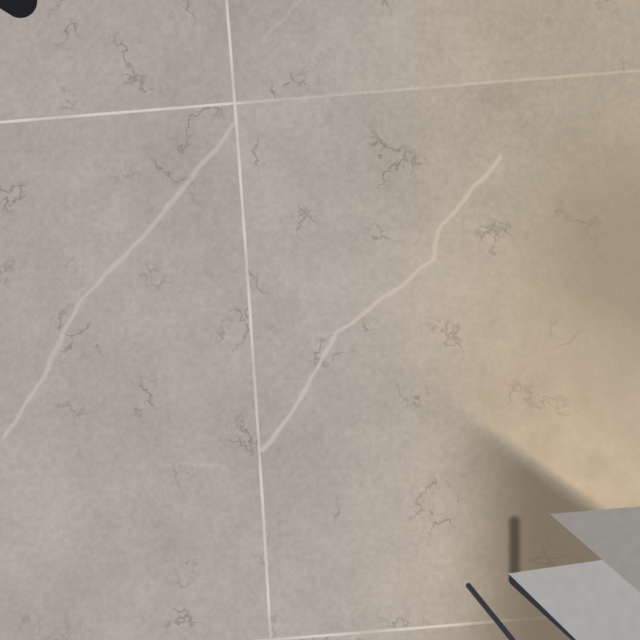
Give the GLSL for this texture, as a three.js fragment shader.

```glsl
// Worn grey stone floor tiles with pale veins, warm side light and stacked planks.
varying vec2 vUv;

const vec3 STONE = vec3(0.635, 0.605, 0.578);
const vec3 PALE_STONE = vec3(0.715, 0.675, 0.645);
const vec3 TAN = vec3(0.60, 0.55, 0.46);
const vec3 WARM_LIGHT = vec3(0.80, 0.715, 0.595);
const vec3 SHADE = vec3(0.43, 0.38, 0.32);
const vec3 GROUT = vec3(0.83, 0.80, 0.77);
const vec3 PLANK = vec3(0.63, 0.625, 0.62);
const vec3 DARK = vec3(0.13, 0.13, 0.15);
const float SOFT = 0.0015;

vec2 hashGradient(vec2 cell) {
  vec3 h = fract(cell.xyx * vec3(0.1031, 0.1030, 0.0973));
  h += dot(h, h.yzx + 33.33);
  float angle = 6.2832 * fract((h.x + h.y) * h.z);
  return vec2(cos(angle), sin(angle));
}

float gradientNoise(vec2 p) {
  vec2 i = floor(p), f = fract(p);
  vec2 w = f * f * f * (f * (f * 6.0 - 15.0) + 10.0);
  vec2 e = vec2(1.0, 0.0);
  float low = mix(dot(hashGradient(i), f), dot(hashGradient(i + e), f - e), w.x);
  float high = mix(dot(hashGradient(i + e.yx), f - e.yx), dot(hashGradient(i + 1.0), f - 1.0), w.x);
  return mix(low, high, w.y);
}

float fbm(vec2 p) {
  float sum = 0.0, amp = 0.6;
  for (int i = 0; i < 5; i++) {
    sum += amp * gradientNoise(p);
    p = mat2(1.6, 1.2, -1.2, 1.6) * p + 7.3;
    amp *= 0.55;
  }
  return sum;
}

float segment(vec2 p, vec2 a, vec2 b) {
  vec2 d = b - a;
  return length(p - a - d * clamp(dot(p - a, d) / dot(d, d), 0.0, 1.0));
}

// Signed distance to a line, negative on the left of a to b.
float side(vec2 p, vec2 a, vec2 b) {
  return dot(p - a, normalize(vec2(b.y - a.y, a.x - b.x)));
}

float fill(float d) { return 1.0 - smoothstep(-SOFT, SOFT, d); }

float stroke(float d, float halfWidth) { return fill(abs(d) - halfWidth); }

float vein(vec2 p, vec2 a, vec2 b, vec2 c, vec2 d, vec2 e, vec2 f) {
  float dist = min(min(segment(p, a, b), segment(p, b, c)), segment(p, c, d));
  dist = min(dist, min(segment(p, d, e), segment(p, e, f)));
  float width = 0.0035 + 0.003 * gradientNoise(p * 18.0);
  return (1.0 - smoothstep(width * 0.3, width + 0.002, dist)) * 0.65 + 0.12 * exp(-dist * 110.0);
}

// Plank whose right and lower edges run off the canvas.
float plank(vec2 p, vec2 topLeft, vec2 topRight, vec2 bottomLeft, vec2 slope) {
  float d = max(side(p, topLeft, bottomLeft), side(p, topRight, topLeft));
  return max(d, max(side(p, topRight - slope, topRight), side(p, bottomLeft, bottomLeft - slope * -1.0)));
}

vec3 stone(vec2 p, vec2 tileId) {
  vec2 q = p + tileId * 5.7;
  float cloud = fbm(q * 4.0) + 0.45 * fbm(q * 17.0 + 3.0);
  float lift = 0.46 + 0.85 * cloud + 0.22 * (0.45 - p.y) + 0.25 * smoothstep(0.3, 0.7, p.x);
  vec3 col = mix(STONE, PALE_STONE, clamp(lift, -0.15, 1.1));
  col += 0.025 * gradientNoise(p * 150.0) + 0.025 * gradientNoise(p * 75.0);
  // Small dark scratches gathered in patches
  float ridge = 1.0 - smoothstep(0.0, 0.06, abs(fbm(q * 15.0 + 11.0)));
  return col - 0.09 * ridge * smoothstep(0.16, 0.45, gradientNoise(q * 11.0 + 4.0));
}

void main() {
  vec2 p = vUv;

  // Slightly skewed tile grid
  float pitch = 0.843;
  vec2 grid = vec2(p.x - 0.423 + 0.069 * p.y - 0.012 * p.y * (1.0 - p.y), p.y - 0.809 - 0.081 * p.x) / pitch;
  vec2 seam = (fract(grid + 0.5) - 0.5) * pitch;
  vec3 col = stone(p, floor(grid));

  // Veins
  vec2 w = p + 0.005 * vec2(gradientNoise(p * 28.0), gradientNoise(p * 28.0 + 9.0));
  float veins = vein(w, vec2(0.41, 0.297), vec2(0.443, 0.336), vec2(0.527, 0.479), vec2(0.677, 0.594), vec2(0.684, 0.638), vec2(0.781, 0.755));
  veins += 0.8 * vein(w, vec2(0.007, 0.316), vec2(0.072, 0.42), vec2(0.125, 0.53), vec2(0.195, 0.6), vec2(0.24, 0.65), vec2(0.365, 0.805));
  float faint = min(segment(w, vec2(0.41, 0.935), vec2(0.47, 1.0)), segment(w, vec2(0.285, 0.277), vec2(0.35, 0.27)));
  veins += 0.28 * (1.0 - smoothstep(0.0, 0.006, faint));
  col = mix(col, vec3(0.79, 0.745, 0.715), min(veins, 0.8));

  // Grout, worn thin in places
  float wear = clamp(0.82 + 0.8 * gradientNoise(p * 13.0), 0.35, 1.0);
  float fade = mix(1.0, 0.4, smoothstep(0.36, 0.4, p.x) * step(0.5, p.y));
  col = mix(col, GROUT, wear * max(stroke(seam.x, 0.0022), fade * stroke(seam.y, 0.0022)));

  // Warm side light with a shaded corner
  float above = -side(p, vec2(0.781, 0.316), vec2(1.0, 0.16));
  float right = smoothstep(0.6, 0.9, p.x);
  col = mix(col, col * vec3(1.02, 1.0, 0.93), smoothstep(0.45, 0.9, p.x));
  col = mix(col, TAN, 0.65 * smoothstep(0.27, 0.04, length((p - vec2(1.0, 0.59)) * vec2(1.0, 0.85))));
  float beam = smoothstep(-0.008, 0.012, above) * exp(-4.5 * max(above, 0.0) - 60.0 * above * above * above * above);
  col = mix(col, WARM_LIGHT + 0.12 * fbm(p * 14.0), 0.75 * right * beam * smoothstep(0.34, 0.2, above));
  col = mix(col, SHADE, 0.72 * smoothstep(0.012, -0.025, above) * smoothstep(0.68, 0.85, p.x));

  // Stacked planks and the gaps between them
  vec2 slope = vec2(0.14, -0.122);
  float gap = max(segment(p, vec2(0.804, 0.185), vec2(0.804, 0.1)), 0.0);
  col = mix(col, SHADE * 0.6, 0.7 * smoothstep(0.014, 0.002, gap));
  col = mix(col, DARK * 1.6, fill(segment(p, vec2(0.806, 0.095), vec2(0.92, -0.01)) - 0.011));
  float lower = plank(p, vec2(0.69, 0.089), vec2(0.794, 0.104), vec2(0.69, -0.5), vec2(0.106, -0.104));
  float upper = plank(p, vec2(0.81, 0.193), vec2(0.859, 0.197), vec2(0.814, 0.085), slope);
  vec3 face = PLANK + 0.02 * gradientNoise(p * 60.0);
  col = mix(col, face + 0.03, fill(lower));
  col = mix(col, DARK * 1.7, fill(segment(p, vec2(0.732, 0.085), vec2(0.805, -0.005)) - 0.004));
  float rim = smoothstep(0.0, 0.004, side(p, vec2(0.815, 0.188), vec2(1.0, 0.035)) * -1.0);
  col = mix(col, mix(face, face * vec3(0.93, 0.91, 0.89), rim), fill(upper));

  // Dark rounded foot in the top corner
  col = mix(col, DARK, fill(segment(p, vec2(-0.02, 1.03), vec2(0.032, 0.998)) - 0.026));
  gl_FragColor = vec4(col, 1.0);
}
```
